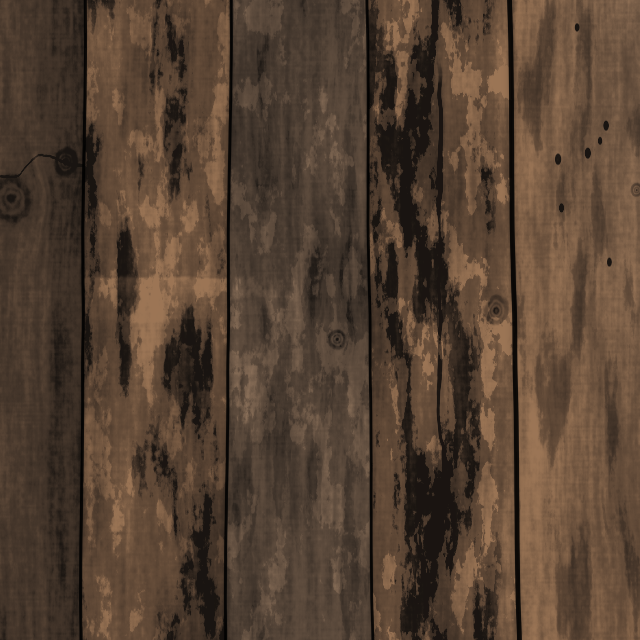
A three.js fragment shader for this texture:

```glsl
// Five weathered upright boards with dark, slightly leaning gaps between them.
// A single tone per point is built from stretched noise, stains, flakes, knots
// and cracks, then turned into brown by a colour ramp.
varying vec2 vUv;

float hash(vec2 p) {
  vec3 q = fract(p.xyx * 0.1031);
  q += dot(q, q.yzx + 33.33);
  return fract((q.x + q.y) * q.z);
}

float noise(vec2 p) {
  vec2 i = floor(p), f = fract(p);
  f = f * f * (3.0 - 2.0 * f);
  return mix(mix(hash(i), hash(i + vec2(1.0, 0.0)), f.x),
             mix(hash(i + vec2(0.0, 1.0)), hash(i + 1.0), f.x), f.y);
}

float fbm(vec2 p) {
  float sum = 0.0, amp = 0.5;
  for (int i = 0; i < 5; i++) {
    sum += amp * noise(p);
    p = p * 2.03 + 17.3;
    amp *= 0.5;
  }
  return sum / 0.97;
}

// Soft-edged interval: 1 between a and b, fading over s
float band(float x, float a, float b, float s) {
  return smoothstep(a - s, a + s, x) * (1.0 - smoothstep(b - s, b + s, x));
}

// Darkness of a ringed knot; also bends the grain around it
float knot(vec2 p, vec2 centre, float radius, inout vec2 grain) {
  vec2 d = (p - centre) / radius;
  d.y *= 0.85;
  float r = length(d) + 0.5 * (fbm(p * 45.0) - 0.5);
  grain.x -= 0.7 * d.x * radius * exp(-0.3 * dot(d, d));
  float rings = 0.5 + 0.5 * sin(r * 19.0);
  float rim = exp(-40.0 * (r - 0.9) * (r - 0.9));
  return (1.0 - smoothstep(0.7, 1.2, r)) * (0.1 + 0.14 * rings) + 0.26 * rim
       + 0.3 * (1.0 - smoothstep(0.05, 0.3, r));
}

// Brown ramp from black stain to bare pale wood
vec3 woodColour(float t) {
  vec3 c = mix(vec3(0.10, 0.08, 0.065), vec3(0.26, 0.20, 0.155), smoothstep(-0.05, 0.27, t));
  c = mix(c, vec3(0.37, 0.28, 0.21), smoothstep(0.22, 0.52, t));
  return mix(c, vec3(0.61, 0.46, 0.335), smoothstep(0.45, 1.0, t));
}

void main() {
  vec2 p = vUv;

  // Boards: index and position u across the board
  vec4 seams = mix(vec4(0.126, 0.352, 0.582, 0.811), vec4(0.133, 0.361, 0.573, 0.796), p.y);
  seams += 0.0025 * (noise(vec2(p.y * 14.0, 3.0)) - 0.5);
  vec4 passed = step(seams, vec4(p.x));
  float board = dot(passed, vec4(1.0));
  vec4 l = passed * seams, r = mix(seams, vec4(1.0), passed);
  float left = max(max(l.x, l.y), max(l.z, l.w));
  float right = min(min(r.x, r.y), min(r.z, r.w));
  float u = (p.x - left) / (right - left);

  // Knots, then grain that wanders and flows past them
  vec2 g = p;
  float dark = 0.0;
  if (board < 0.5) dark = 0.6 * knot(p, vec2(0.016, 0.692), 0.032, g) + 0.6 * knot(p, vec2(0.102, 0.747), 0.017, g);
  else if (board > 1.5 && board < 2.5) dark = knot(p, vec2(0.527, 0.47), 0.013, g);
  else if (board > 2.5 && board < 3.5) dark = knot(p, vec2(0.775, 0.515), 0.018, g) + knot(p, vec2(0.677, 0.165), 0.015, g);
  else if (board > 3.5) dark = knot(p, vec2(0.995, 0.703), 0.009, g);
  g.x += 0.02 * (fbm(p * vec2(7.0, 4.0) + board * 31.0) - 0.5);
  g += board * vec2(3.7, 9.1);

  float patches = fbm(g * vec2(13.0, 4.0)) - 0.5;
  float grain = fbm(g * vec2(95.0, 7.0)) - 0.5;
  float fibre = noise(g * vec2(260.0, 28.0)) - 0.5;
  float saw = noise(p * vec2(22.0, 300.0)) - 0.5;
  float speck = fbm(p * vec2(170.0, 120.0)) - 0.5;
  float streak = fbm(g * vec2(38.0, 6.5)) + 0.25 * speck;
  float flake = fbm(g * vec2(44.0, 17.0) + 51.0) + 0.2 * speck;
  float ragged = 0.012 * (flake - 0.5);
  float tone = 0.0, wear = 0.45, grey = 0.0, stain = 0.0, pale = 0.0;

  // Character of each board
  if (board < 0.5) {
    tone = 0.31 - 0.13 * smoothstep(0.56, 0.63, u + ragged) - 0.06 * (1.0 - p.y);
    wear = 0.2;
    grey = 0.15;
    float crackY = 0.724 + 0.032 * smoothstep(0.02, 0.065, p.x) - 0.015 * smoothstep(0.07, 0.12, p.x);
    dark += 0.3 * (1.0 - smoothstep(0.0008, 0.003, abs(p.y - crackY + ragged)));
  } else if (board < 1.5) {
    tone = 0.49 + 0.07 * p.y - 0.17 * band(u, 0.5, 1.1, 0.15) * (1.0 - smoothstep(0.3, 0.55, p.y));
    wear = 0.7;
    stain = 0.5 * smoothstep(0.56, 0.7, streak + 0.13 * band(u, 0.24, 0.4, 0.06) * band(p.y, 0.38, 0.62, 0.06));
    pale = 0.22 * smoothstep(0.56, 0.66, flake + 0.07 * band(u, 0.45, 0.9, 0.15) * band(p.y, 0.55, 0.9, 0.1));
    float strip = band(p.y + ragged, 0.5, 0.567, 0.003);
    pale += strip * (0.09 + 0.12 * smoothstep(0.53, 0.56, p.y)) * (0.6 + flake * 0.8);
  } else if (board < 2.5) {
    tone = 0.4;
    grey = 0.42;
    stain = 0.2 * smoothstep(0.58, 0.72, streak);
    pale = 0.2 * smoothstep(0.58, 0.67, flake + 0.08 * band(u, 0.45, 1.1, 0.2) * band(p.y, 0.1, 0.62, 0.1));
    pale += 0.2 * band(p.y + ragged, 0.533, 0.567, 0.004) * band(u + ragged * 4.0, 0.02, 0.48, 0.04) * smoothstep(0.3, 0.6, flake);
  } else if (board < 3.5) {
    tone = 0.45 + 0.26 * smoothstep(0.8, 0.97, u + ragged * 6.0);
    wear = 0.55;
    float rot = 0.15 * band(u, -0.1, 0.42, 0.13) * smoothstep(0.6, 0.8, p.y)
              + 0.1 * band(u, 0.32, 0.6, 0.1) + 0.13 * band(u, 0.15, 0.8, 0.1) * (1.0 - smoothstep(0.12, 0.35, p.y));
    stain = 0.48 * smoothstep(0.56, 0.66, streak + rot) * (1.0 - 0.8 * smoothstep(0.82, 0.95, u));
    pale = 0.3 * smoothstep(0.59, 0.65, flake + 0.07 * band(u, 0.4, 0.85, 0.1));
    float crackX = 0.664 + 0.03 * noise(vec2(p.y * 5.0, 7.0)) + 0.008 * noise(vec2(p.y * 34.0, 2.0));
    float crackWidth = 0.003 * noise(vec2(p.y * 19.0, 5.0));
    dark += 0.6 * band(p.y, 0.18, 0.88, 0.04) * (1.0 - smoothstep(crackWidth, crackWidth + 0.002, abs(p.x - crackX)));
  } else {
    tone = 0.76 - 0.08 * u;
    wear = 0.4;
    grey = 0.2 * u * p.y;
    stain = 0.32 * smoothstep(0.53, 0.72, streak + 0.12 * band(u, 0.3, 0.9, 0.15) * band(p.y, 0.42, 0.6, 0.06)
          + 0.07 * band(u, 0.3, 1.1, 0.2) * (1.0 - smoothstep(0.1, 0.3, p.y)));
    // Scattered worm holes
    for (int i = 0; i < 7; i++) {
      float k = float(i);
      vec2 hole = vec2(mix(0.84, 0.985, hash(vec2(k, 3.0))), mix(0.52, 0.96, hash(vec2(k, 9.0))));
      float size = 0.002 + 0.002 * hash(vec2(k, 17.0));
      dark += 0.75 * (1.0 - smoothstep(size, size + 0.0018, length((p - hole) * vec2(1.0, 0.55))));
    }
  }

  // Combine tone, colour and the shaded gaps
  tone += wear * patches + 0.34 * grain + 0.07 * fibre + 0.05 * saw + 0.2 * speck + pale - stain - dark;
  vec3 colour = woodColour(tone);
  colour = mix(colour, dot(colour, vec3(0.35, 0.45, 0.2)) * vec3(1.1, 0.98, 0.87), grey);
  vec4 gap = abs(vec4(p.x) - seams);
  vec4 width = vec4(0.0014, 0.0013, 0.0012, 0.0028);
  vec4 shade = (1.0 - 0.35 * exp(-gap / 0.004)) * mix(vec4(0.12), vec4(1.0), smoothstep(width, width + 0.002, gap));
  gl_FragColor = vec4(colour * shade.x * shade.y * shade.z * shade.w, 1.0);
}
```
